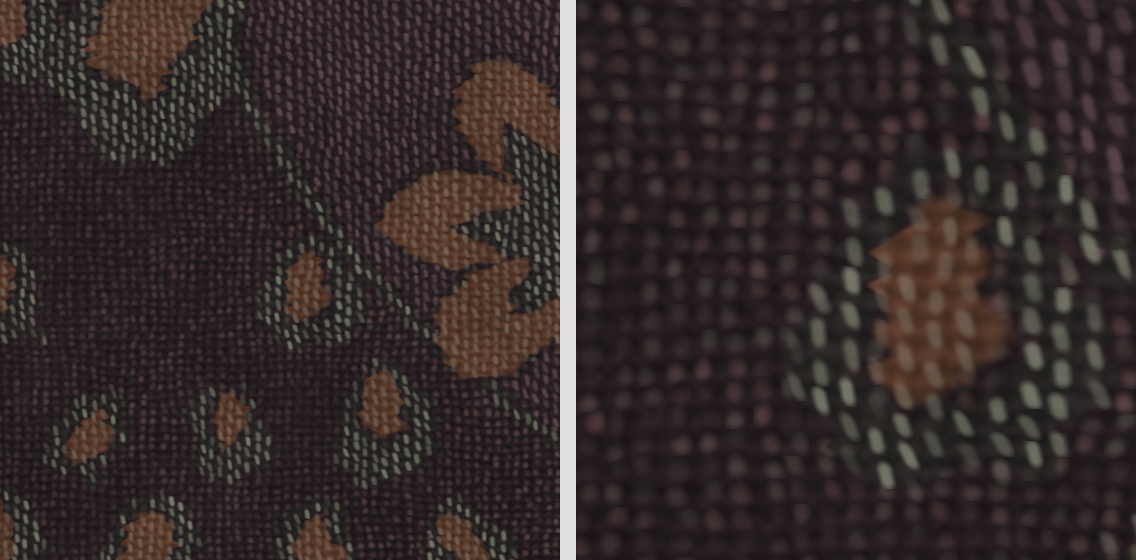
Left: the whole. Right: its middle third, enlarged.
A Shadertoy shader for this texture:

```glsl
// Dark woven cloth with leaf motifs, a curved border and a petalled flower.
// Motifs are distance fields, sampled once for the ground threads and once
// per stitch centre, so that each raised stitch keeps a whole colour.

float hash(vec2 p) {
    p = fract(p * vec2(0.1031, 0.1137) + 0.37);
    p += dot(p, p.yx + 33.33);
    return fract((p.x + p.y) * p.x * 7.13);
}

float noise(vec2 p) {
    vec2 i = floor(p), f = fract(p);
    f = f * f * (3.0 - 2.0 * f);
    return mix(mix(hash(i), hash(i + vec2(1, 0)), f.x),
               mix(hash(i + vec2(0, 1)), hash(i + vec2(1, 1)), f.x), f.y);
}

mat2 rotation(float a) {
    return mat2(cos(a), sin(a), -sin(a), cos(a));
}

// Signed offset from the curved border, positive on the purple side
float borderSide(vec2 p) {
    float t = 1.0 - p.y;
    return 0.8 * (p.x - 0.39 - 0.2 * t - 0.72 * t * t);
}

// Distances to x: brown shapes, y: green shapes, z: purple field
vec3 motifs(vec2 p) {
    float side = borderSide(p);
    float wobble = 0.034 * (noise(p * 23.0) - 0.5);
    float brown = 1.0, green = abs(side) - 0.011;

    // Leaves on a staggered lattice, with one bare patch
    for (int j = 0; j < 5; j++)
    for (int i = 0; i < 4; i++) {
        vec2 cell = vec2(i, j);
        vec2 c = vec2(0.28 * cell.x + 0.14 * mod(cell.y, 2.0), 0.01 + 0.235 * cell.y);
        if (borderSide(c) > -0.05 || distance(c, vec2(0.25, 0.62)) < 0.21) continue;
        float rnd = hash(cell + 3.7), turn = hash(cell + 17.3);
        float grow = smoothstep(0.6, 1.0, c.y) * smoothstep(0.0, 0.28, c.x);
        float size = mix(0.65, 1.0, rnd) * (1.0 + 0.7 * grow);
        vec2 q = rotation(0.9 * (turn - 0.3)) * (p - c - 0.03 * (vec2(turn, rnd) - 0.5));
        q /= size * vec2(0.092, 0.122 + 0.05 * grow);
        q.x *= 1.0 + 0.3 * q.y;
        float scale = 0.09 * size;
        green = min(green, (length(q) - 1.0) * scale + wobble);
        q += 0.4 * (vec2(rnd, turn) - 0.5) - vec2(0, 0.08 + 0.2 * grow);
        brown = min(brown, (length(q * vec2(1.1, 1.0)) - 0.57 - 0.1 * grow) * scale + wobble);
    }

    // Notched petals turned around a green hub
    vec2 hub = vec2(1.03, 0.6);
    green = min(green, distance(p, hub) - 0.2);
    for (int k = 0; k < 4; k++) {
        float a = 2.13 + 0.95 * float(k);
        vec2 inward = -vec2(cos(a), sin(a));
        vec2 q = p - hub + 0.215 * inward;
        q = vec2(dot(q, inward), dot(q, vec2(-inward.y, inward.x)));
        float outer = length(q * vec2(0.8, 1.15)) - 0.102;
        float notch = 0.9 * (abs(q.y + 0.015) - 0.42 * q.x - 0.008);
        brown = min(brown, max(outer, -notch) + 0.7 * wobble);
    }
    green = max(green, 0.008 - brown);
    float purple = max(0.026 - side, 0.012 - min(brown, green));
    return vec3(brown, green, purple);
}

vec3 cover(vec3 d) {
    return smoothstep(vec3(0.004), vec3(-0.004), d);
}

void mainImage(out vec4 fragColor, in vec2 fragCoord) {
    vec2 p = fragCoord / iResolution.xy;
    vec2 cloth = p + 0.014 * (vec2(noise(p * 9.0), noise(p * 9.0 + 41.0)) - 0.5);
    cloth += 0.004 * (vec2(noise(p * 40.0), noise(p * 40.0 + 77.0)) - 0.5);

    // Ground threads, with ragged ends along the rows
    float fringe = 0.03 * (noise(vec2(cloth.x * 12.0, cloth.y * 100.0)) - 0.5);
    vec3 ground = cover(motifs(cloth + vec2(fringe, 0)));
    vec3 color = vec3(0.134, 0.104, 0.116);
    color = mix(color, vec3(0.152, 0.116, 0.132), ground.z);
    color = mix(color, vec3(0.14, 0.13, 0.128), ground.y);
    color = mix(color, vec3(0.315, 0.205, 0.152), ground.x);
    color *= 1.0 + 0.1 * sin(cloth.y * 414.7) + 0.06 * sin(cloth.x * 358.1);

    // Faint thread crossings, mostly in the dark ground
    vec2 g = cloth * vec2(57, 66);
    vec2 id = floor(g);
    vec2 f = fract(g) - 0.5 + 0.35 * (vec2(hash(id), hash(id + 9.0)) - 0.5);
    float dotMark = smoothstep(0.52, 0.08, length(f * vec2(1.1, 0.85)));
    float plain = 1.0 - max(max(ground.x, ground.y), ground.z);
    vec3 tint = mix(vec3(0.15, 0.095, 0.09), vec3(0.105, 0.115, 0.095), hash(id + 21.0));
    float wear = mix(0.45, 1.25, noise(p * 4.0 + 2.0)) * mix(0.3, 1.3, hash(id + 33.0));
    color += tint * dotMark * wear * mix(0.25, 1.0, plain);

    // Raised stitches in staggered columns, leaning a little
    vec2 grid = vec2(57, 47);
    g = cloth * grid;
    float shift = 0.5 * mod(floor(g.x), 2.0);
    id = floor(g + vec2(0, shift));
    vec3 zone = cover(motifs((id + 0.5 - vec2(0, shift)) / grid));
    f = fract(g + vec2(0, shift)) - 0.5;
    f += 0.26 * (vec2(hash(id + 51.0), hash(id + 67.0)) - 0.5);
    f.x += (0.1 + 0.35 * hash(id + 95.0)) * f.y;
    f.y -= clamp(f.y, -0.15, 0.15);
    float stitch = smoothstep(0.38, 0.08, length(f)) * mix(0.5, 1.0, hash(id + 83.0));
    color = mix(color, vec3(0.38, 0.295, 0.315), 0.9 * stitch * zone.z);
    color = mix(color, vec3(0.45, 0.455, 0.4), stitch * zone.y);
    color = mix(color, vec3(0.46, 0.4, 0.345), 0.8 * stitch * zone.x);

    // Soft mottling and fine fibre grain
    color *= 0.92 + 0.16 * noise(p * 14.0);
    color += 0.03 * (noise(p * 190.0) - 0.5);
    fragColor = vec4(color, 1.0);
}
```
